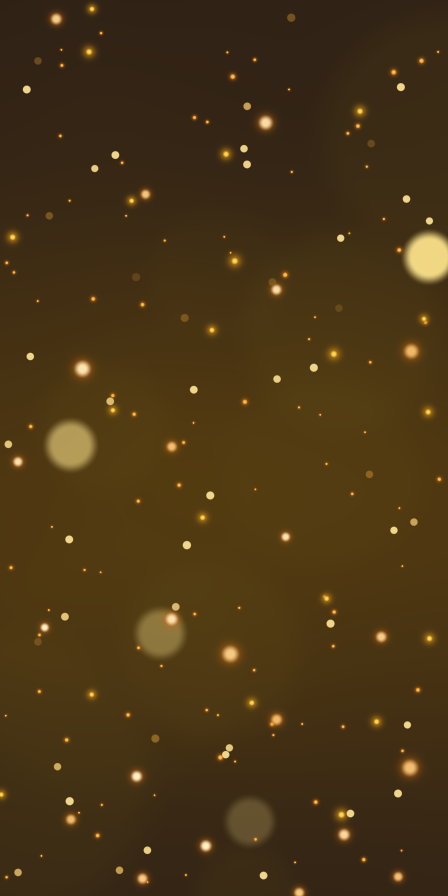
Write a Shadertoy shader that draws this background.

```glsl
#define SPARKS 95
#define GOLD_STARS 20
#define EMBERS 22
#define DOTS 46
#define VEILS 9
#define BOKEH 4
#define DOT_RADIUS 0.0088
#define BOKEH_RADIUS 0.052
#define SHADE vec3(0.180, 0.128, 0.085)
#define AMBER vec3(0.325, 0.230, 0.064)
#define CREAM vec3(0.96, 0.86, 0.56)
#define ORANGE vec3(0.80, 0.43, 0.08)

vec3 hash3(float n) {
    return fract(sin(n * vec3(12.71, 31.17, 7.47) + 1.3) * 43758.5);
}

vec2 gradientAt(vec2 cell) {
    float angle = 6.2832 * hash3(dot(cell, vec2(1.0, 57.0))).x;
    return vec2(cos(angle), sin(angle));
}

float gradientNoise(vec2 p) {
    vec2 i = floor(p), f = p - i;
    vec2 u = f * f * f * (f * (f * 6.0 - 15.0) + 10.0);
    vec2 e = vec2(0.0, 1.0);
    float low = mix(dot(gradientAt(i), f), dot(gradientAt(i + e.yx), f - e.yx), u.x);
    float high = mix(dot(gradientAt(i + e.xy), f - e.xy), dot(gradientAt(i + e.yy), f - e.yy), u.x);
    return mix(low, high, u.y);
}

// Even but irregular positions in the unit square
vec2 scatter(float i, float seed) {
    vec2 jitter = 0.16 * hash3(i + seed * 91.0).xy;
    return fract(i * vec2(0.7549, 0.5698) + seed * vec2(0.37, 0.61) + jitter);
}

float disc(float d, float radius, float blur) {
    return 1.0 - smoothstep(radius - blur, radius + blur, d);
}

// Coloured halo around a hot core; coreSize is a fraction of the radius
void addGlow(inout vec3 col, float d, float radius, vec3 halo, vec3 core, float coreSize) {
    float q = d / radius;
    col = mix(col, halo, 0.9 * exp(-2.8 * q * q));
    col = mix(col, core, disc(q, coreSize, 0.6 * coreSize));
}

void mainImage(out vec4 fragColor, in vec2 fragCoord) {
    vec2 p = fragCoord / iResolution.x;
    vec2 extent = vec2(1.0, iResolution.y / iResolution.x);
    float pixel = 1.0 / iResolution.x;

    // Warm band fading to dark ends
    float band = (p.y / extent.y - 0.43) / 0.32;
    float warmth = exp(-band * band) * (1.0 - 0.5 * pow(abs(p.x - 0.5), 2.0));
    warmth += 0.10 * gradientNoise(p * 2.3 + 4.0);
    vec3 col = mix(SHADE, AMBER, clamp(warmth, 0.0, 1.0));

    // Large faint veils
    for (int i = 0; i < VEILS; i++) {
        vec3 h = hash3(float(i) + 11.0);
        float d = length(p - scatter(float(i), 1.0) * extent);
        float radius = mix(0.10, 0.34, h.x);
        col = mix(col, vec3(0.40, 0.32, 0.09), mix(0.05, 0.16, h.y) * disc(d, radius, 0.025 + 0.1 * radius));
    }

    // Blurred bokeh, each fainter than the last
    for (int i = 0; i < BOKEH; i++) {
        float k = float(i);
        vec2 centre = fract(vec2(0.958, 0.713) + k * vec2(0.2, 0.79)) * extent;
        float strength = 0.95 * pow(0.62, k);
        col = mix(col, vec3(0.98, 0.88, 0.54), strength * disc(length(p - centre), BOKEH_RADIUS, 0.014));
    }

    // Fine sparks
    for (int i = 0; i < SPARKS; i++) {
        vec3 h = hash3(float(i) + 101.0);
        vec2 centre = scatter(float(i), 2.0);
        centre.y = pow(centre.y, 1.12);
        float radius = mix(0.005, 0.013, h.x * h.x);
        addGlow(col, length(p - centre * extent), radius, ORANGE, vec3(1.0, 0.74, 0.28), 0.35);
    }

    // Golden stars
    for (int i = 0; i < GOLD_STARS; i++) {
        float radius = mix(0.017, 0.024, hash3(float(i) + 301.0).x);
        float d = length(p - scatter(float(i), 3.0) * extent);
        addGlow(col, d, radius, vec3(0.76, 0.52, 0.09), vec3(1.0, 0.84, 0.30), 0.24);
    }

    // Embers, gathered and larger toward the bottom
    for (int i = 0; i < EMBERS; i++) {
        vec3 h = hash3(float(i) + 401.0);
        vec2 centre = scatter(float(i), 4.0);
        centre.y = pow(centre.y, 1.9);
        float radius = mix(0.018, 0.042, h.x * h.x * (1.0 - 0.5 * centre.y));
        vec3 core = mix(vec3(0.93, 0.72, 0.40), vec3(1.0, 0.95, 0.80), h.y);
        addGlow(col, length(p - centre * extent), radius, ORANGE, core, 0.42);
    }

    // Crisp dots, from dim ochre to cream
    for (int i = 0; i < DOTS; i++) {
        vec3 h = hash3(float(i) + 501.0);
        float d = length(p - scatter(float(i), 5.0) * extent);
        float bright = smoothstep(0.35, 0.65, h.x);
        vec3 tint = mix(vec3(0.58, 0.41, 0.14), CREAM, bright);
        float opacity = mix(0.35 + 1.6 * h.x, 0.97, bright);
        col = mix(col, tint, opacity * disc(d, DOT_RADIUS * mix(0.9, 1.05, h.y), 0.75 * pixel));
    }

    fragColor = vec4(col, 1.0);
}
```
